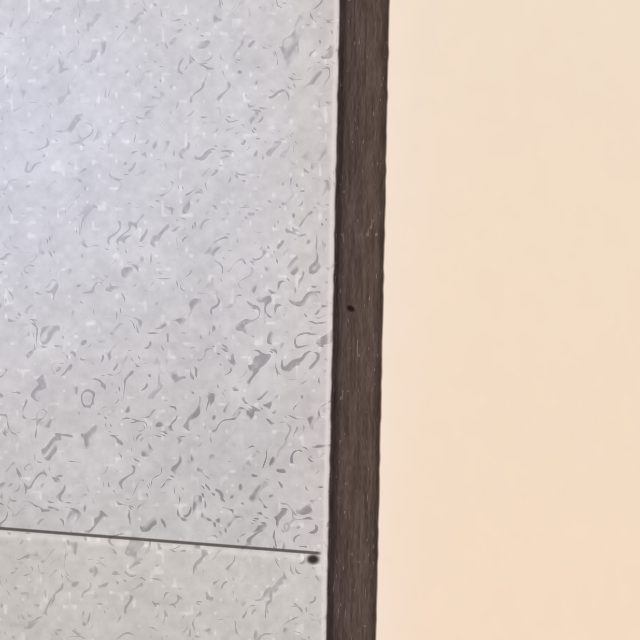
A WebGL 2 fragment shader for this texture:

```glsl
#version 300 es
precision highp float;
// A speckled grey stone slab with a thin joint, a dark upright metal strip
// and a smooth cream wall. Slanted edges are signed distances; the stone
// is layered value noise, thresholded into dark pits and pale flecks.
uniform vec2 u_resolution;
out vec4 fragColor;

float hash(vec2 p) {
  return fract(sin(dot(p, vec2(127.1, 311.7))) * 43758.5453);
}

float noise(vec2 p) {
  vec2 i = floor(p), f = fract(p);
  f = f * f * (3.0 - 2.0 * f);
  return mix(mix(hash(i), hash(i + vec2(1, 0)), f.x),
             mix(hash(i + vec2(0, 1)), hash(i + vec2(1, 1)), f.x), f.y);
}

float fbm(vec2 p) {
  float sum = 0.0, amp = 0.5;
  for (int i = 0; i < 4; i++) {
    sum += amp * noise(p);
    p = mat2(1.6, 1.2, -1.2, 1.6) * p + 7.3;
    amp *= 0.5;
  }
  return sum;
}

// Soft round spot: 1 inside, 0 outside
float spot(vec2 d, float radius) {
  return 1.0 - smoothstep(radius * 0.4, radius * 1.4, length(d));
}

vec3 stone(vec2 p, float seam) {
  // Cool light from the upper left, warmer near the strip and the floor
  vec3 col = mix(vec3(0.775, 0.755, 0.755), vec3(0.805, 0.79, 0.80), smoothstep(0.1, 0.65, p.y));
  col = mix(col, vec3(0.83, 0.835, 0.89), 0.85 * exp(-dot(p - vec2(0, 0.8), p - vec2(0, 0.8)) * 11.0));
  col = mix(col, vec3(0.80, 0.765, 0.755), 0.6 * smoothstep(0.38, 0.52, p.x));
  col = mix(col, vec3(0.785, 0.765, 0.75), smoothstep(0.002, -0.004, seam));

  // Mottling and grain
  float patches = fbm(p * 13.0);
  col += 0.07 * (patches - 0.47);
  col += 0.09 * (fbm(p * 85.0 + 20.0) - 0.47);

  // Pits cluster lower down and to the right
  float density = smoothstep(0.85, 0.2, p.y) * 0.6 + 0.4 * smoothstep(0.0, 0.45, p.x);
  density *= mix(0.4, 1.0, smoothstep(-0.02, 0.02, seam));
  float pits = noise(p * vec2(125, 100) + 5.0 * noise(p * 45.0));
  col -= vec3(0.20, 0.20, 0.19) * smoothstep(0.74, 1.0, pits + 0.10 * density + 0.2 * (patches - 0.5))
       * (0.45 + 0.55 * density);
  float flecks = noise(p * vec2(110, 95) + 40.0);
  col += 0.07 * smoothstep(0.78, 1.0, flecks);

  // Joint: dark line with a pale lower lip, ending in a chipped hole
  float reach = smoothstep(0.505, 0.495, p.x);
  col += 0.045 * reach * exp(-pow((seam + 0.009) / 0.005, 2.0));
  float line = reach * (1.0 - smoothstep(0.0008, 0.0038, abs(seam)));
  col = mix(col, vec3(0.32, 0.29, 0.28), 0.85 * line);
  float hole = spot((p - vec2(0.489, 0.126)) * vec2(0.75, 1.0), 0.0075);
  return mix(col, vec3(0.20, 0.16, 0.16), 0.95 * hole);
}

vec3 metal(vec2 p, float across) {
  vec3 col = mix(vec3(0.315, 0.26, 0.245), vec3(0.345, 0.285, 0.26), smoothstep(0.1, 0.7, across));
  // Vertical brushing, fine wear and darkened borders
  col += 0.07 * (noise(vec2(across * 26.0, p.y * 24.0)) - 0.5);
  col += 0.05 * (noise(vec2(across * 40.0, p.y * 130.0)) - 0.5);
  col += 0.12 * smoothstep(0.87, 1.0, noise(vec2(across * 22.0 + 9.0, p.y * 90.0)));
  col *= 1.0 - 0.32 * exp(-pow((across - 0.07) / 0.08, 2.0));
  col *= 1.0 - 0.20 * smoothstep(0.82, 0.97, across);
  float nick = spot((p - vec2(0.548, 0.518)) * vec2(0.8, 1.0) + vec2(0, 0.3 * (p.x - 0.548)), 0.005);
  return mix(col, vec3(0.13, 0.09, 0.09), 0.9 * nick);
}

vec3 plaster(vec2 p, float gap) {
  vec3 col = mix(vec3(0.955, 0.86, 0.765), vec3(0.945, 0.87, 0.785), p.y);
  col = mix(col, vec3(0.955, 0.885, 0.83), 0.75 * exp(-gap * 22.0));
  return col + 0.010 * (fbm(p * vec2(45, 30)) - 0.47);
}

void main() {
  vec2 p = gl_FragCoord.xy / u_resolution;
  float soft = max(0.0022, 1.0 / u_resolution.x);

  // Signed distances to the strip's edges and the joint
  float wobble = 0.0012 * (noise(vec2(3.0, p.y * 60.0)) - 0.5);
  float left = p.x - (0.5095 + 0.021 * p.y) + wobble;
  float right = p.x - (0.5875 + 0.021 * p.y) - wobble;
  float seam = p.y - (0.1745 - 0.078 * p.x);

  // Pale rim where the stone meets the strip
  vec3 col = stone(p, seam);
  float rim = exp(-pow((left + 0.0055) / 0.0035, 2.0));
  col = mix(col, vec3(0.89, 0.85, 0.835), 0.75 * rim);

  col = mix(col, metal(p, left / 0.078), smoothstep(-soft, soft, left));
  col = mix(col, plaster(p, max(right, 0.0)), smoothstep(-soft, soft, right));
  fragColor = vec4(clamp(col, 0.0, 1.0), 1.0);
}
```
